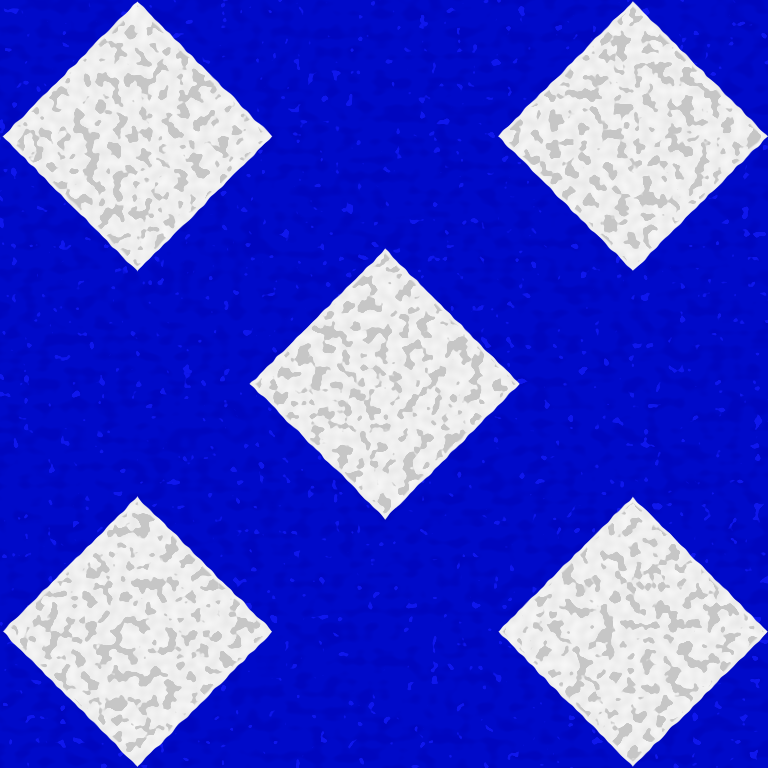
This pattern is drawn by a Shadertoy shader. Its source:

```glsl
// Five speckled white diamonds in a quincunx on a flecked blue ground.

const vec3 BLUE       = vec3(0.00, 0.040, 0.79);
const vec3 DEEP_BLUE  = vec3(0.00, 0.025, 0.75);
const vec3 FLECK_BLUE = vec3(0.06, 0.090, 0.93);
const vec3 WHITE      = vec3(0.94);
const vec3 GREY       = vec3(0.775);

const vec2  CENTER = vec2(0.0015, 0.0);  // middle diamond, from canvas centre
const float OFFSET = 0.3225;             // middle to outer diamonds, per axis
const float RADIUS = 0.1755;             // centre to tip

// Pseudo-random unit gradient for a lattice corner
vec2 cornerGradient(vec2 corner) {
    uvec2 k = uvec2(ivec2(corner) + 4096);
    uint h = k.x * 1597334677u ^ k.y * 3812015801u;
    h = (h ^ (h >> 15u)) * 2246822519u;
    h = (h ^ (h >> 13u)) * 3266489917u;
    h ^= h >> 16u;
    float angle = float(h & 65535u) * 6.28318 / 65536.0;
    return vec2(cos(angle), sin(angle));
}

float gradientNoise(vec2 p) {
    vec2 cell = floor(p), f = p - cell;
    vec2 u = f * f * f * (f * (f * 6.0 - 15.0) + 10.0);
    vec2 e = vec2(0.0, 1.0);
    float a = dot(cornerGradient(cell), f);
    float b = dot(cornerGradient(cell + e.yx), f - e.yx);
    float c = dot(cornerGradient(cell + e.xy), f - e.xy);
    float d = dot(cornerGradient(cell + e.yy), f - e.yy);
    return mix(mix(a, b, u.x), mix(c, d, u.x), u.y);
}

// Two octaves: blotches with ragged outlines
float blotchNoise(vec2 p) {
    return gradientNoise(p) + 0.45 * gradientNoise(p * 2.1 + 37.3);
}

// Coverage of the blotches above a threshold, softened by one pixel
float blotches(vec2 p, float frequency, float threshold, float pixel) {
    float soft = 0.6 * frequency * pixel;
    return smoothstep(-soft, soft, blotchNoise(p * frequency) - threshold);
}

float diamondDistance(vec2 p, float radius) {
    return (abs(p.x) + abs(p.y) - radius) * 0.70711;
}

// Mirror symmetry folds the four outer diamonds into one
float quincunxDistance(vec2 p, float offset, float radius) {
    return min(diamondDistance(p, radius),
               diamondDistance(abs(p) - offset, radius));
}

vec3 blueGround(vec2 p, float pixel) {
    float mottle = gradientNoise(p * 48.0 + 11.7)
                 + 0.6 * gradientNoise(p * vec2(9.0, 90.0) + 5.1);
    vec3 color = mix(BLUE, DEEP_BLUE, smoothstep(-0.1, 0.4, mottle));
    return mix(color, FLECK_BLUE, blotches(p + 3.7, 62.0, 0.46, pixel));
}

// Grey speckles fade out before reaching the rim
vec3 whiteStone(vec2 p, float edge, float pixel) {
    vec3 color = WHITE + 0.045 * gradientNoise(p * 75.0 + 23.9);
    float inside = smoothstep(0.003, 0.006, -edge);
    return mix(color, GREY, inside * blotches(p + 9.2, 58.0, 0.15, pixel));
}

void mainImage(out vec4 fragColor, in vec2 fragCoord) {
    float pixel = 1.0 / iResolution.y;
    vec2 p = (fragCoord - 0.5 * iResolution.xy) * pixel;

    // Diamond edges with a slight wobble
    float edge = quincunxDistance(p - CENTER, OFFSET, RADIUS);
    edge += 0.0022 * gradientNoise(p * 70.0 + 51.3);

    float cover = smoothstep(0.7 * pixel, -0.7 * pixel, edge);
    vec3 color = mix(blueGround(p, pixel), whiteStone(p, edge, pixel), cover);
    fragColor = vec4(color, 1.0);
}
```
